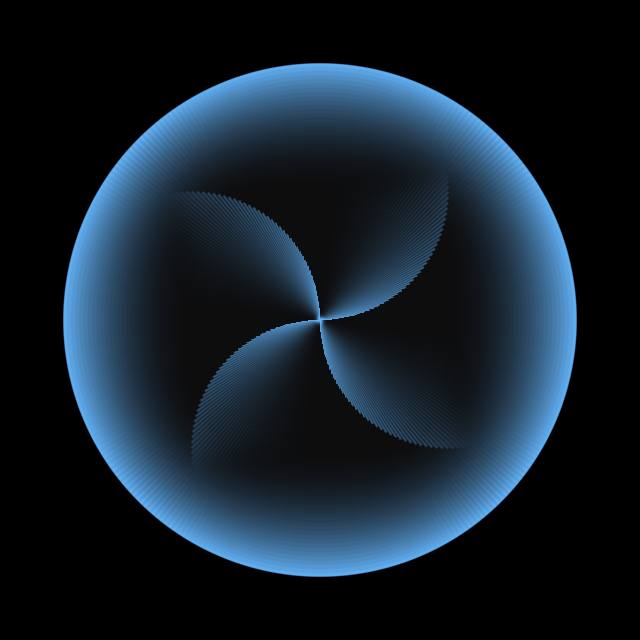
Write a three.js fragment shader that draws this background.

```glsl
// A dark disc with a glowing blue rim and a four-bladed pinwheel of fine rays.
// Polar coordinates are folded into one quadrant; each blade is bounded by a
// circle through the centre, and its rays end in small steps along that arc.

varying vec2 vUv;

const float PI = 3.14159265;
const float DISC_RADIUS = 0.401;
const float RAY_COUNT = 300.0;

// Glow that rises towards the rim, starting further out on the diagonals.
float rimGlow(float r, float theta) {
  float diagonal = pow(sin(2.0 * theta), 2.0);
  float start = 0.5 + 0.07 * diagonal;
  float glow = pow(clamp((r - start) / (1.0 - start), 0.0, 1.0), 2.1);
  float streaks = cos(theta * RAY_COUNT) * pow(diagonal, 4.0);
  float ripple = cos(r * 380.0) * (1.0 - diagonal);
  return glow * (1.0 + 0.05 * streaks + 0.02 * ripple);
}

// One blade in its quadrant: brightest along the curved leading edge.
float blade(float r, float phi) {
  float ray = phi * RAY_COUNT / (2.0 * PI);
  float rayAngle = (floor(ray) + 0.5) * 2.0 * PI / RAY_COUNT;
  float inside = 1.0 - smoothstep(-0.004, 0.004, r - cos(rayAngle));

  float shade = pow(phi / (0.5 * PI), 2.3);
  float tipFade = 1.0 - smoothstep(0.44, 0.63, r * cos(phi));

  // Rays overlap near the centre and separate further out.
  float stripe = 0.5 - 0.5 * cos(2.0 * PI * ray);
  float separation = 0.65 * smoothstep(0.12, 0.6, r);
  return inside * shade * tipFade * mix(1.0, 0.3 + stripe, separation);
}

void main() {
  vec2 p = (vUv - 0.5) / DISC_RADIUS;
  float r = length(p);
  float theta = atan(p.y, p.x + 1e-6);
  float phi = mod(PI - theta, 0.5 * PI);

  float core = exp(-pow(r / 0.014, 2.0));
  float light = rimGlow(r, theta) + blade(r, phi) + core;

  vec3 charcoal = vec3(0.05, 0.05, 0.055);
  vec3 skyBlue = vec3(0.38, 0.69, 0.96);
  vec3 color = mix(charcoal, skyBlue, clamp(light, 0.0, 1.0));

  // Cut the disc from the black surround.
  float disc = 1.0 - smoothstep(0.997, 1.004, r);
  gl_FragColor = vec4(color * disc, 1.0);
}
```
